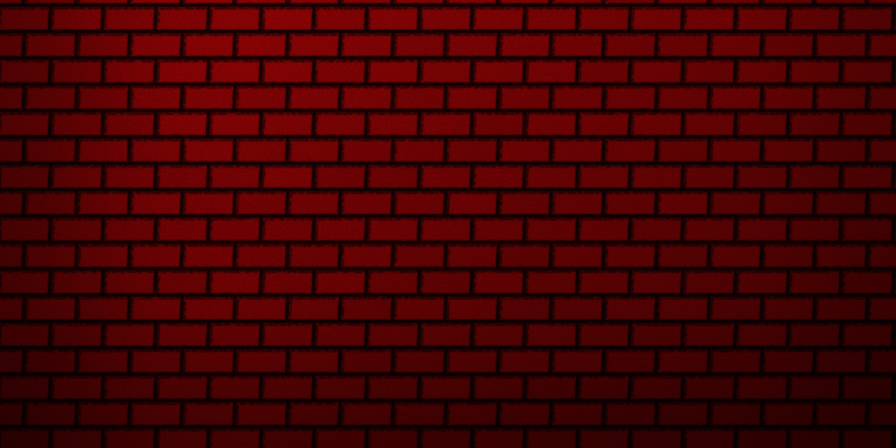
This pattern is drawn by a Shadertoy shader. Its source:

```glsl
// Dark red brick wall in running bond, lit from the upper left.
// Each cell nests a rough bevel and a raised face inside a black joint;
// layered sines bend the edges and cellular noise gives grain and chips.

const float COLUMNS = 17.0;           // bricks across
const float ROWS = 17.0;              // courses down
const vec2 BOND_OFFSET = vec2(0.95, 0.197);
const float JOINT_HALF = 0.0036;      // lengths are in canvas heights
const vec2 FACE_START = vec2(0.0088, 0.0092); // left and top face inset
const vec2 FACE_END = vec2(0.0042, 0.0046);   // right and bottom face inset
const float CORNER = 0.0016;
const float EDGE_WOBBLE = 0.0007;
const float JOINT_LEAN = 0.025;
const float GRAIN_SCALE = 190.0;
const float CHIP_SCALE = 110.0;
const float TINT_RANGE = 0.07;
const vec2 LAMP = vec2(0.27, 1.0);    // fraction of the canvas
const vec3 BRICK = vec3(1.0, 0.022, 0.032);
const vec3 BEVEL = vec3(0.50, 0.028, 0.035);
const vec3 JOINT = vec3(0.19, 0.004, 0.012);

vec2 hash2(vec2 p) {
    vec3 q = fract(p.xyx * vec3(0.1031, 0.1030, 0.0973));
    q += dot(q, q.yzx + 33.33);
    return fract((q.xx + q.yz) * q.zy);
}

// Distance to the nearest scattered point, in cells
float cellular(vec2 p) {
    vec2 cell = floor(p);
    float nearest = 2.0;
    for (int y = -1; y <= 1; y++) {
        for (int x = -1; x <= 1; x++) {
            vec2 c = cell + vec2(x, y);
            nearest = min(nearest, length(c + hash2(c) - p));
        }
    }
    return nearest;
}

float wobble(vec2 p) {
    float sum = 0.0;
    float amp = 0.5;
    for (int i = 0; i < 4; i++) {
        sum += amp * sin(p.x + 1.7 * sin(p.y)) * cos(p.y * 0.9);
        p = mat2(1.5, 1.1, -1.1, 1.5) * p + 2.3;
        amp *= 0.55;
    }
    return sum;
}

// Signed distance to a rounded box spanning lo to hi
float boxDistance(vec2 p, vec2 lo, vec2 hi, float radius) {
    vec2 q = abs(p - 0.5 * (lo + hi)) - 0.5 * (hi - lo) + radius;
    return length(max(q, 0.0)) + min(max(q.x, q.y), 0.0) - radius;
}

// Broad falloff from the lamp, with darker left, right and lower borders
float wallLight(vec2 st, float aspect) {
    float light = 0.53 - 0.10 * aspect * abs(st.x - LAMP.x)
                       - 0.17 * (LAMP.y - st.y);
    light *= mix(0.70, 1.0, smoothstep(-0.02, 0.20, st.x));
    light *= mix(0.86, 1.0, smoothstep(0.0, 0.18, 1.0 - st.x));
    return light * mix(0.72, 1.0, smoothstep(-0.05, 0.40, st.y));
}

void mainImage(out vec4 fragColor, in vec2 fragCoord) {
    vec2 st = fragCoord / iResolution.xy;
    float aspect = iResolution.x / iResolution.y;
    vec2 uv = vec2(st.x * aspect, 1.0 - st.y);
    float blur = 0.75 / iResolution.y;

    // Running bond: every other course shifts by half a brick
    vec2 pitch = vec2(aspect / COLUMNS, 1.0 / ROWS);
    vec2 grid = uv / pitch - BOND_OFFSET;
    float course = floor(grid.y);
    grid.x += 0.5 * mod(course, 2.0);
    grid.x += JOINT_LEAN * (fract(grid.y) - 0.5);
    vec2 id = floor(grid);
    vec2 p = fract(grid) * pitch;
    vec2 rnd = hash2(id + 40.0);

    // Uneven outlines of the block and its raised face
    float bend = EDGE_WOBBLE * wobble(uv * 170.0 + rnd * 6.0);
    float block = boxDistance(p, vec2(JOINT_HALF), pitch - JOINT_HALF, CORNER);
    float face = boxDistance(p, FACE_START, pitch - FACE_END, CORNER) + bend;
    float blockMask = 1.0 - smoothstep(-blur, blur, block + bend);
    float faceMask = 1.0 - smoothstep(-blur, blur, face);

    // Surface grain, chipped bevel and a broken bright rim
    float grain = cellular(uv * GRAIN_SCALE) - 0.5;
    float chips = cellular(uv * CHIP_SCALE + 7.0);
    float tint = 1.0 + TINT_RANGE * (rnd.x - 0.5);
    vec3 bevel = BEVEL * (0.65 + 0.75 * chips);
    vec3 brick = BRICK * tint * (1.0 + 0.16 * grain);
    float upperLeft = 1.0 - smoothstep(0.0, 0.004,
        min(p.x - FACE_START.x, p.y - FACE_START.y));
    float rim = upperLeft * (1.0 - smoothstep(0.0005, 0.0025, abs(face)));
    brick *= 1.0 - 0.22 * smoothstep(-0.004, 0.0, face);

    vec3 col = mix(JOINT, bevel, blockMask);
    col = mix(col, brick, faceMask);
    col += BRICK * rim * blockMask * 0.22 * smoothstep(0.35, 0.75, chips);

    fragColor = vec4(col * wallLight(st, aspect), 1.0);
}
```
